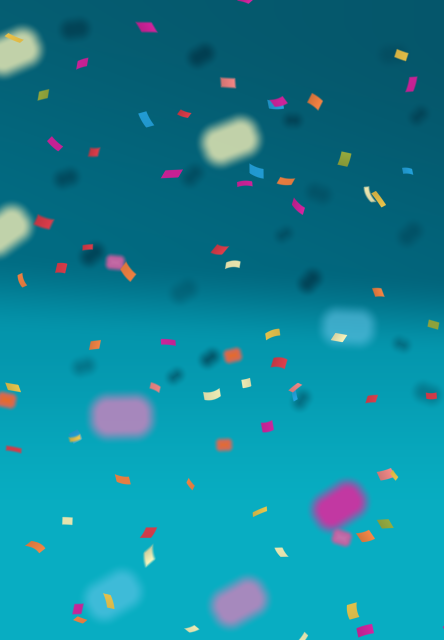
Give the GLSL for this background, as a Shadertoy shader.

```glsl
// Bright confetti falling in front of a teal wall, with out-of-focus flakes and shadows.
#define FLAKES 72
#define SHADOWS 19
#define SOFT_FLAKES 5
#define BOKEH 8
#define FLAKE_SIZE vec2(0.0115, 0.0074)
#define BOKEH_SIZE vec2(0.046, 0.031)
#define HORIZON 0.535
#define WALL_TOP vec3(0.02, 0.35, 0.43)
#define WALL_LOW vec3(0.005, 0.41, 0.50)
#define FLOOR_FAR vec3(0.015, 0.58, 0.67)
#define FLOOR_NEAR vec3(0.03, 0.68, 0.76)

float hash(float n, float seed) {
    vec2 v = fract(vec2(n, seed) * vec2(0.1031, 0.1137) + 0.37);
    v += dot(v, v.yx + 33.33);
    return fract((v.x + v.y) * v.x * 7.31);
}

// Evenly spread points in the unit square
vec2 spread(float n, vec2 start) {
    return fract(start + n * vec2(0.75488, 0.56984));
}

vec2 rotate(vec2 v, float angle) {
    float c = cos(angle), s = sin(angle);
    return vec2(c * v.x + s * v.y, c * v.y - s * v.x);
}

float roundBox(vec2 v, vec2 halfSize, float radius) {
    vec2 d = abs(v) - halfSize + radius;
    return length(max(d, 0.0)) + min(max(d.x, d.y), 0.0) - radius;
}

float coverage(float dist, float blur) {
    return 1.0 - smoothstep(-blur, blur, dist);
}

vec3 paperColour(float pick) {
    if (pick < 0.17) return vec3(0.93, 0.76, 0.27);
    if (pick < 0.32) return vec3(0.97, 0.50, 0.24);
    if (pick < 0.44) return vec3(0.88, 0.22, 0.27);
    if (pick < 0.62) return vec3(0.84, 0.12, 0.60);
    if (pick < 0.72) return vec3(0.96, 0.51, 0.50);
    if (pick < 0.83) return vec3(0.97, 0.93, 0.70);
    if (pick < 0.93) return vec3(0.14, 0.63, 0.86);
    return vec3(0.60, 0.66, 0.22);
}

// Dark wall above, lit floor below, joined by a soft slanted edge
vec3 backdrop(vec2 p, float aspect) {
    float x = p.x / aspect;
    float edge = p.y - HORIZON + 0.035 * (x - 0.5);
    vec3 wall = mix(WALL_LOW, WALL_TOP, smoothstep(0.55, 1.0, p.y + 0.12 * (x - 0.5)));
    wall += vec3(0.0, 0.025, 0.025) * (0.5 - x);
    vec3 ground = mix(FLOOR_FAR, FLOOR_NEAR, smoothstep(0.52, 0.18, p.y));
    return mix(ground, wall, smoothstep(-0.075, 0.055, edge));
}

void mainImage(out vec4 fragColor, in vec2 fragCoord) {
    vec2 p = fragCoord / iResolution.y;
    float aspect = iResolution.x / iResolution.y;
    float pixel = 1.0 / iResolution.y;
    vec3 colour = backdrop(p, aspect);

    // Blurred shadows, mostly on the wall
    for (int i = 1; i <= SHADOWS; i++) {
        float n = float(i);
        vec2 c = spread(n, vec2(0.13, 0.42));
        c.y = mix(0.30, 0.93, c.y) + 0.08 * (hash(n, 1.0) - 0.5);
        vec2 q = rotate(p - c * vec2(aspect, 1.0), 1.4 * (hash(n, 2.0) - 0.3));
        vec2 size = vec2(0.017, 0.011) * mix(0.6, 1.25, hash(n, 3.0));
        float a = coverage(roundBox(q, size, size.y), 0.011);
        colour = mix(colour, vec3(0.0, 0.20, 0.27), a * mix(0.25, 0.7, hash(n, 4.0)));
    }

    // Large out-of-focus flakes: cream high up, pink and blue lower down
    for (int i = 1; i <= BOKEH; i++) {
        float n = float(i);
        vec2 c = spread(n, vec2(0.5));
        vec2 q = rotate(p - c * vec2(aspect, 1.0), 0.9 * hash(n, 5.0) - 0.1);
        vec2 size = BOKEH_SIZE * mix(0.8, 1.05, hash(n, 6.0));
        float a = coverage(roundBox(q, size, size.y * 0.85), 0.013);
        vec3 tint = vec3(0.82, 0.86, 0.68);
        float opacity = 0.92;
        if (c.y < 0.6) {
            int kind = i % 3;
            tint = kind == 0 ? vec3(0.84, 0.17, 0.62)
                 : kind == 1 ? vec3(0.42, 0.78, 0.92) : vec3(0.72, 0.52, 0.74);
            opacity = kind == 1 ? 0.55 : 0.9;
        }
        colour = mix(colour, tint, a * opacity);
    }

    // Smaller soft flakes with a warm core
    for (int i = 1; i <= SOFT_FLAKES; i++) {
        float n = float(i);
        vec2 c = spread(n, vec2(0.75, 0.84));
        c.y = mix(0.1, 0.6, c.y);
        vec2 q = rotate(p - c * vec2(aspect, 1.0), 0.6 * hash(n, 7.0) - 0.3);
        vec2 size = vec2(0.022, 0.017) * mix(0.5, 1.05, hash(n, 8.0));
        float dist = roundBox(q, size, size.y * 0.7);
        vec3 rim = i % 2 == 0 ? vec3(0.78, 0.36, 0.62) : vec3(0.86, 0.40, 0.34);
        vec3 core = i % 2 == 0 ? vec3(0.84, 0.42, 0.66) : vec3(0.98, 0.40, 0.12);
        vec3 tint = mix(rim, core, smoothstep(0.0, -0.013, dist));
        colour = mix(colour, tint, 0.92 * coverage(dist, 0.005));
    }

    // Crisp paper flakes, skewed and curled as they tumble
    for (int i = 1; i <= FLAKES; i++) {
        float n = float(i);
        vec2 jitter = vec2(hash(n, 9.0), hash(n, 10.0)) - 0.5;
        vec2 c = spread(n, vec2(0.31, 0.67)) + 0.13 * jitter;
        float turn = hash(n, 11.0) - 0.5;
        float angle = hash(n, 12.0) < 0.55 ? 0.7 * turn : 3.14 * turn;
        vec2 q = rotate(p - c * vec2(aspect, 1.0), angle);
        q.x += 1.3 * (hash(n, 13.0) - 0.5) * q.y;
        q.y += 36.0 * (hash(n, 14.0) - 0.5) * q.x * q.x;
        vec2 size = FLAKE_SIZE * vec2(mix(0.6, 1.2, hash(n, 15.0)), mix(0.45, 1.1, hash(n, 16.0)));
        float blur = max(pixel * 0.7, mix(0.0011, 0.0035, pow(hash(n, 17.0), 4.0)));
        float a = coverage(roundBox(q, size, 0.001), blur);
        float shade = 0.97 + 0.16 * (hash(n, 18.0) - 0.3) * q.x / size.x;
        colour = mix(colour, paperColour(hash(n, 19.0)) * shade, 0.95 * a);
    }

    fragColor = vec4(clamp(colour, 0.0, 1.0), 1.0);
}
```
